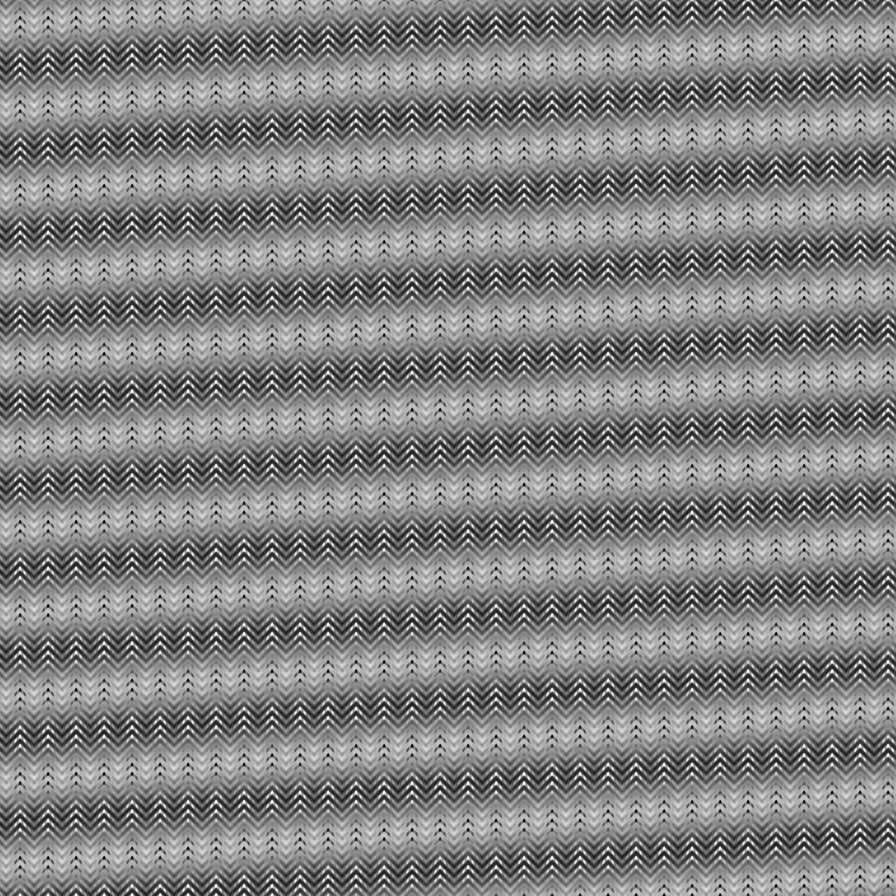
Write a Shadertoy shader that draws this texture.

```glsl
const float TAU = 6.2831853;

// Horizontal distance to the nearest chevron spine, in column widths
float spineDistance(float x) {
    return abs(fract(x * 32.0 - 0.219) - 0.5);
}

// Slanted light and dark bands, from -1 to 1
float bandWave(vec2 p) {
    return cos(TAU * (p.y - p.x / 12.0 - 0.034) / 0.09375);
}

vec3 weave(vec2 p) {
    float spine = spineDistance(p.x);
    float band = bandWave(p);

    // Stacked carets whose arms fall away from each spine
    float thread = cos(TAU * (p.y * 96.0 + spine * 3.0 - 0.125));
    float fade = exp(-14.0 * spine * spine);

    // The arms break into small beads
    float bead = 0.65 + 0.35 * cos(TAU * spine * 6.0);
    float stitch = smoothstep(-0.1, 0.9, thread) * fade * bead;

    // Soft bands with a ribbed surface
    float tone = 0.51 + 0.225 * band;
    tone += 0.13 * thread * (1.0 - 0.6 * fade) * (0.5 + bead);

    // Stitches oppose their band, and the gaps between them deepen it
    tone -= 0.85 * band * stitch;
    tone += 0.1 * band * fade * smoothstep(0.0, 1.0, -thread);
    return vec3(clamp(tone, 0.0, 1.0));
}

void mainImage(out vec4 fragColor, in vec2 fragCoord) {
    vec2 p = fragCoord / iResolution.xy;

    // Average four nearby samples to smooth the fine threads
    vec3 color = vec3(0.0);
    for (int i = 0; i < 4; i++) {
        vec2 offset = vec2(i % 2, i / 2) - 0.5;
        color += weave(p + 0.4 * offset / iResolution.xy);
    }
    fragColor = vec4(color / 4.0, 1.0);
}
```
